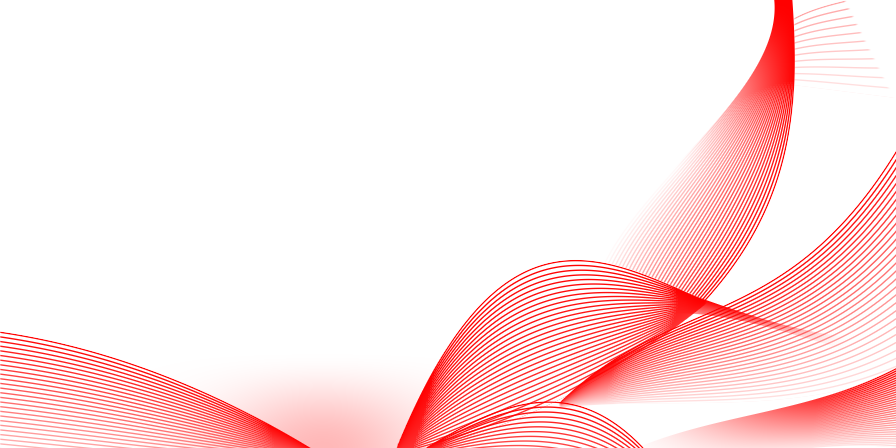
A Shadertoy shader for this background:

```glsl
// Twisting ribbons of fine red lines over white, with a soft pink glow at the bottom.

// Cubic through four heights spaced evenly over span.
float curve(float x, vec2 span, vec4 h) {
    float s = 3.0 * (x - span.x) / (span.y - span.x);
    vec4 d = s - vec4(0.0, 1.0, 2.0, 3.0);
    return dot(h, vec4(-d.y * d.z * d.w / 6.0, d.x * d.z * d.w / 2.0,
                       -d.x * d.y * d.w / 2.0, d.x * d.y * d.z / 6.0));
}

// Integral of a unit-period pulse, used to box-filter the lines.
float pulseArea(float x, float width) {
    return floor(x) * width + min(fract(x), width);
}

// Lines blended between two curves; fade is the strength at the lower one.
float ribbon(vec2 p, vec2 span, vec4 upper, vec4 lower, float count, float fade) {
    float top = curve(p.x, span, upper);
    float depth = max(top - curve(p.x, span, lower), 0.004);
    float t = (top - p.y) / depth;
    float g = t * count;
    float px = max(length(vec2(dFdx(g), dFdy(g))), 1e-4);
    float width = min(0.0031 * px * iResolution.y, 1.0);
    float lines = (pulseArea(g + 0.5 * px, width) - pulseArea(g - 0.5 * px, width)) / px;
    float inside = clamp(g / px + 0.5, 0.0, 1.0) * clamp((count - g) / px + 0.5, 0.0, 1.0);
    inside *= smoothstep(span.x - 0.004, span.x + 0.004, p.x)
            * (1.0 - smoothstep(span.y - 0.004, span.y + 0.004, p.x));
    return lines * inside * mix(1.0, fade, clamp(t, 0.0, 1.0));
}

// Layers ink so that crossings grow darker.
float layer(float ink, float added) {
    return 1.0 - (1.0 - ink) * (1.0 - clamp(added, 0.0, 1.0));
}

void mainImage(out vec4 fragColor, in vec2 fragCoord) {
    vec2 p = fragCoord / iResolution.xy * vec2(2.0, 1.0);

    vec2 humpSpan = vec2(0.885, 1.576);
    vec4 humpTop = vec4(0.0, 0.359, 0.414, 0.328);
    float aboveHump = smoothstep(-0.003, 0.003, p.y - curve(p.x, humpSpan, humpTop));

    // Glow between the left ribbon and the hump
    float glowX = (p.x - 0.72) / 0.23;
    float ink = 0.28 * exp(-glowX * glowX) * (1.0 - smoothstep(0.0, 0.22, p.y)) * aboveHump;

    // Left slope
    ink = layer(ink, ribbon(p, vec2(0.0, 0.7), vec4(0.26, 0.208, 0.12, -0.004),
                            vec4(-0.01, -0.03, -0.04, -0.03), 26.0, 0.25));

    // Central hump
    ink = layer(ink, ribbon(p, humpSpan, humpTop,
                            vec4(-0.01, 0.05, 0.161, 0.322), 27.0, 0.8));

    // Small arch at the bottom
    ink = layer(ink, ribbon(p, vec2(0.95, 1.4375), vec4(0.0, 0.083, 0.099, 0.0),
                            vec4(-0.02, -0.02, -0.04, -0.1), 12.0, 0.6));

    // Wide fan rising to the right
    ink = layer(ink, ribbon(p, vec2(1.25, 2.01), vec4(0.102, 0.268, 0.396, 0.68),
                            vec4(0.09, 0.1, 0.11, 0.17), 28.0, 0.1));

    // Tail of the hump, thinning out across the fan
    ink = layer(ink, ribbon(p, vec2(1.5, 1.95), vec4(0.357, 0.305, 0.263, 0.245),
                            vec4(0.3, 0.285, 0.245, 0.205), 14.0, 0.5)
                     * smoothstep(1.5, 1.57, p.x) * (1.0 - smoothstep(1.57, 1.9, p.x)));

    // Dense slope in the lower right corner
    ink = layer(ink, ribbon(p, vec2(1.42, 2.01), vec4(0.0, 0.06, 0.107, 0.184),
                            vec4(-0.02, -0.02, 0.0, 0.0), 34.0, 0.12)
                     * smoothstep(1.38, 2.0, p.x));

    // Upright ribbon, traced along the vertical axis
    ink = layer(ink, ribbon(p.yx, vec2(0.323, 1.01), vec4(1.57, 1.719, 1.771, 1.768),
                            vec4(1.315, 1.44, 1.641, 1.727), 34.0, smoothstep(0.6, 1.0, p.y))
                     * aboveHump);

    // Pale strands beside its upper end
    float strandEnd = 1.89 + 0.5 * (1.0 - p.y);
    ink = layer(ink, ribbon(p, vec2(1.773, 2.01), vec4(0.96, 0.99, 1.01, 1.04),
                            vec4(0.81, 0.8, 0.79, 0.78), 11.0, 0.3)
                     * 0.35 * (1.0 - smoothstep(strandEnd - 0.01, strandEnd, p.x)));

    fragColor = vec4(mix(vec3(1.0), vec3(1.0, 0.0, 0.0), ink), 1.0);
}
```
